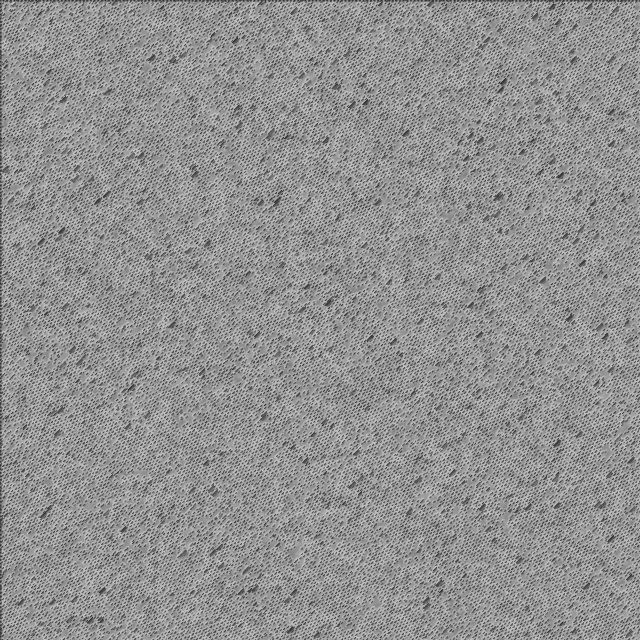
This texture is drawn by a WebGL 1 fragment shader. Its source:

```glsl
precision highp float;
// Fine embossed grey grain: small dark pits sit on a staggered diagonal lattice
// with rows running down right, each with a pale lip on its upper-left side.
// Rare larger triangular pits and uneven spacing break up the regular rows.

uniform vec2 u_resolution;

const vec2 PITS_ACROSS = vec2(176.0, 205.0);  // along scarps, downhill
const float BASE_TONE = 0.575;
const float PIT_DEPTH = 0.36;
const float RIM_GAIN = 0.15;
const float MOTTLE_GAIN = 0.13;
const float CLUSTER_GAIN = 0.05;
const float DARKEST = 0.2;
const float LIGHTEST = 0.75;
const float BORDER_WIDTH = 0.0025;

float hash(vec2 p, float seed) {
  vec3 q = fract(vec3(p.xyx) * 0.1031 + seed * 0.137);
  q += dot(q, q.yzx + 33.33);
  return fract((q.x + q.y) * q.z);
}

float valueNoise(vec2 p, float seed) {
  vec2 i = floor(p);
  vec2 f = fract(p);
  f = f * f * (3.0 - 2.0 * f);
  float low = mix(hash(i, seed), hash(i + vec2(1.0, 0.0), seed), f.x);
  float high = mix(hash(i + vec2(0.0, 1.0), seed), hash(i + 1.0, seed), f.x);
  return mix(low, high, f.y);
}

// x runs along the scarp (up right), y runs downhill (down right).
vec2 toDiagonal(vec2 p) {
  return vec2(p.x + p.y, p.x - p.y) * 0.70711;
}

// Dark triangular floor: sharp at d.y = 0, fading and narrowing downhill.
float pitFloor(vec2 d, float size, float blur) {
  float halfWidth = size * 0.78 - 0.45 * d.y;
  float side = 1.0 - smoothstep(-blur, blur, abs(d.x) - halfWidth);
  float fade = 1.0 - smoothstep(0.0, size * 1.15, d.y);
  return smoothstep(-blur, blur, d.y) * fade * side;
}

// Pale lip just uphill of the scarp, curling round its ends.
float pitRim(vec2 d, float size, float blur) {
  float beyond = max(abs(d.x) - size * 0.4, 0.0);
  float gap = length(vec2(beyond, d.y - 0.1)) - 0.45;
  float ring = 1.0 - smoothstep(0.0, 0.25 + blur, abs(gap));
  return ring * (1.0 - smoothstep(-0.1, 0.4, d.y));
}

// Returns (floor darkness, rim brightness) of the pits around q.
vec2 pitField(vec2 q, float blur) {
  vec2 home = floor(q);
  vec2 field = vec2(0.0);
  for (int j = -2; j <= 2; j++) {
    for (int i = -2; i <= 2; i++) {
      vec2 cell = home + vec2(float(i), float(j));
      float disorder = valueNoise(cell * 0.3, 1.0);
      float present = step(hash(cell, 2.0), 1.1 - 0.5 * disorder);
      vec2 jitter = vec2(hash(cell, 3.0), hash(cell, 4.0)) - 0.5;
      float stagger = 0.5 * mod(cell.x, 2.0) - 0.25;
      vec2 center = cell + 0.5 + vec2(0.0, stagger) + 0.8 * disorder * jitter;
      float size = mix(0.42, 0.66, hash(cell, 5.0));
      float rare = hash(cell, 6.0);
      size += 0.45 * step(0.965, rare) + 0.6 * step(0.994, rare);
      float depth = present * mix(0.65, 1.0, hash(cell, 7.0));
      vec2 d = q - center;
      vec2 pit = vec2(pitFloor(d, size, blur), pitRim(d, size, blur));
      field = max(field, depth * pit);
    }
  }
  return field;
}

// Dotted dark line along the left and top borders.
float borderDots(vec2 p, float pixel) {
  float inset = min(p.x, 1.0 - p.y);
  float along = p.x < 1.0 - p.y ? p.y : p.x;
  float line = 1.0 - smoothstep(-pixel, pixel, inset - BORDER_WIDTH);
  return line * (0.6 + 0.4 * cos(along * PITS_ACROSS.x * 6.28319));
}

void main() {
  float side = min(u_resolution.x, u_resolution.y);
  vec2 p = gl_FragCoord.xy / side;
  float pixel = 1.0 / side;
  vec2 q = toDiagonal(p) * PITS_ACROSS;
  float blur = 0.45 * PITS_ACROSS.x * pixel;

  vec2 pits = pitField(q, blur);
  float mottle = valueNoise(q * 0.9, 8.0) - 0.5;
  float cluster = valueNoise(p * 55.0, 9.0) - 0.5;

  float tone = BASE_TONE + MOTTLE_GAIN * mottle + CLUSTER_GAIN * cluster;
  tone += RIM_GAIN * pits.y * (1.0 - pits.x);
  tone -= PIT_DEPTH * pits.x;
  tone = mix(tone, DARKEST, borderDots(p / (u_resolution / side), pixel));
  gl_FragColor = vec4(vec3(clamp(tone, DARKEST, LIGHTEST)), 1.0);
}
```
